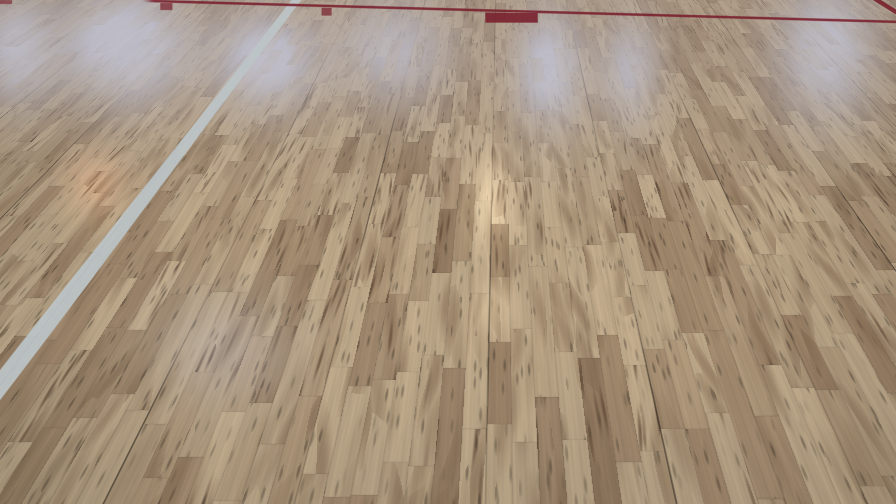
Write a Shadertoy shader that draws this texture.

```glsl
// Worn maple gym floor in perspective, with painted court lines and soft window reflections.

float hash(vec2 p) {
    vec3 q = fract(p.xyx * vec3(0.1031, 0.1030, 0.0973));
    q += dot(q, q.yzx + 33.33);
    return fract((q.x + q.y) * q.z);
}

// Cellular noise: x = distance to nearest seed, y = random value of that seed
vec2 cells(vec2 p) {
    vec2 base = floor(p), nearest = vec2(9.0, 0.0);
    for (int j = -1; j <= 1; j++)
    for (int i = -1; i <= 1; i++) {
        vec2 cell = base + vec2(i, j);
        vec2 seed = cell + vec2(hash(cell), hash(cell + 71.3));
        float d = length(p - seed);
        if (d < nearest.x) nearest = vec2(d, hash(cell + 19.7));
    }
    return nearest;
}

float glow(vec2 p, vec2 centre, vec2 radius) {
    vec2 q = (p - centre) / radius;
    return exp(-dot(q, q));
}

// Antialiased band of half width w around zero
float band(float d, float w, float px) {
    return 1.0 - smoothstep(w - px, w + px, abs(d));
}

float box(vec2 p, vec2 centre, vec2 halfSize, float px) {
    vec2 d = p - centre;
    return band(d.x, halfSize.x, px) * band(d.y, halfSize.y, px);
}

// Wood colour; board receives a random value for the plank under this point
vec3 planks(vec2 p, float px, out float board) {
    float depth = 1.58 - p.y;
    vec2 plane = vec2((p.x - 0.995) / depth, 1.0 / depth);

    // Strips run to the vanishing point; each is cut into staggered planks
    float across = (plane.x + 0.02) / 0.0343;
    float strip = floor(across);
    float plankLength = 0.08 + 0.10 * hash(vec2(strip, 5.0));
    float along = plane.y / plankLength + 9.0 * hash(vec2(strip, 2.0));
    vec2 id = vec2(strip, floor(along));
    board = hash(id + 40.0);

    float pxAcross = px / (depth * 0.0343);
    float pxAlong = px / (depth * depth * plankLength);

    // Plank tone, mostly pale with some brown pieces
    vec3 wood = mix(vec3(0.715, 0.635, 0.52), vec3(0.615, 0.525, 0.42), smoothstep(0.4, 0.85, board));
    wood = mix(wood, vec3(0.54, 0.445, 0.35), 0.6 * smoothstep(0.85, 1.0, board));
    wood *= 0.98 + 0.05 * hash(id + 90.0);

    // Grain from layered sines, running almost straight along the plank
    float shift = 30.0 * hash(id + 11.0);
    float bend = sin(plane.y * 29.0 + shift) + 0.4 * sin(plane.y * 71.0 + shift * 2.0);
    float grain = sin(across * 9.0 + bend * 0.6 + shift)
                + 0.7 * sin(across * 21.0 - bend * 0.9 + plane.y * 25.0)
                + 0.6 * sin(across * 37.0 + bend);
    wood *= 1.0 + 0.018 * grain * (1.0 - smoothstep(0.08, 0.3, pxAcross));

    // Slanted stains, thin dark mineral streaks and fine flecks
    float slant = (hash(id + 27.0) - 0.5) * 24.0 * plane.y;
    vec2 stain = cells(vec2(across * 1.5 + bend * 0.15 + slant, plane.y * 11.0) + id * 3.0);
    float stainMask = smoothstep(0.8, 0.05, stain.x) * smoothstep(0.3, 1.0, stain.y);
    wood = mix(wood, vec3(0.46, 0.365, 0.275), 0.5 * stainMask);
    vec2 streak = cells(vec2(across * 4.0 + bend * 0.2 + slant, plane.y * 15.0) + id * 7.0);
    float streakMask = smoothstep(0.5, 0.05, streak.x) * smoothstep(0.5, 0.9, streak.y);
    wood = mix(wood, vec3(0.34, 0.25, 0.185), 0.65 * streakMask * smoothstep(0.45, 0.9, hash(id + 63.0)));
    vec2 fleck = cells(vec2(across * 5.0, plane.y * 42.0) + id * 5.0);
    wood *= 1.0 - 0.26 * smoothstep(0.45, 0.1, fleck.x) * smoothstep(0.72, 1.0, fleck.y);

    // Soft seams between strips, some open gaps, and faint plank ends
    float edge = abs(fract(across + 0.5) - 0.5);
    float wide = abs(fract(across / 7.0 + 0.5) - 0.5) * 7.0;
    float end = abs(fract(along + 0.5) - 0.5);
    float gap = 0.10 + 0.28 * smoothstep(-0.3, 0.8, sin(plane.y * 9.0 + floor(across / 7.0 + 0.5) * 2.0));
    wood *= 1.0 - 0.10 * band(edge, 0.02, pxAcross * 1.3);
    wood *= 1.0 - gap * band(wide, 0.035, pxAcross);
    wood *= 1.0 - 0.06 * band(end, 0.005, pxAlong * 1.3);
    return wood;
}

void mainImage(out vec4 fragColor, in vec2 fragCoord) {
    vec2 p = fragCoord / iResolution.y;
    float px = 0.8 / iResolution.y;
    float board;
    vec3 col = planks(p, px, board);

    // Distance haze and slightly darker corners
    col = mix(col, vec3(0.62, 0.56, 0.52), 0.45 * smoothstep(0.5, 1.0, p.y));
    col *= 1.02 - 0.08 * smoothstep(0.5, 1.0, abs(p.x - 0.95)) - 0.06 * smoothstep(0.35, 0.0, p.y);

    // Cool window reflections across the far end
    float cool = 1.3 * glow(p, vec2(0.25, 0.91), vec2(0.13, 0.12))
               + 1.15 * glow(p, vec2(0.53, 0.88), vec2(0.10, 0.10))
               + 0.85 * glow(p, vec2(0.78, 0.90), vec2(0.12, 0.11))
               + 1.15 * glow(p, vec2(1.09, 0.86), vec2(0.07, 0.12))
               + 0.85 * glow(p, vec2(1.25, 0.86), vec2(0.06, 0.11))
               + 1.05 * glow(p, vec2(1.64, 0.90), vec2(0.10, 0.14))
               + 1.0 * glow(p, vec2(0.03, 0.90), vec2(0.08, 0.11))
               + 0.35 * glow(p, vec2(0.44, 0.31), vec2(0.13, 0.11));
    col = mix(col, vec3(0.755, 0.76, 0.82), min(0.88, cool * (0.65 + 0.25 * board)));

    // Warm lamp reflections
    float lamp = glow(p, vec2(0.975, 0.59), vec2(0.04, 0.09))
               + 0.55 * glow(p, vec2(0.98, 0.39), vec2(0.045, 0.06));
    col += vec3(0.19, 0.175, 0.14) * lamp;
    col += vec3(0.11, 0.05, 0.025) * glow(p, vec2(0.19, 0.635), vec2(0.06, 0.06));

    // Pale sideline, narrowing with distance
    float sideX = 0.579 - (0.988 - p.y) * 0.77;
    float sideWidth = mix(0.023, 0.010, smoothstep(0.2, 1.0, p.y));
    col = mix(col, vec3(0.74, 0.77, 0.78), 0.93 * band(p.x - sideX, sideWidth, px * 1.3));

    // Red baseline, lane blocks and corner stripe
    float red = band(p.y - 0.998 + (p.x - 0.30) * 0.028, 0.0025, px) * smoothstep(0.28, 0.31, p.x);
    red = max(red, box(p, vec2(1.015, 0.965), vec2(0.052, 0.010), px));
    red = max(red, 0.8 * box(p, vec2(0.33, 0.987), vec2(0.012, 0.007), px));
    red = max(red, 0.8 * box(p, vec2(0.648, 0.977), vec2(0.010, 0.008), px));
    red = max(red, 0.7 * box(p, vec2(0.01, 0.996), vec2(0.014, 0.004), px));
    red = max(red, band(p.y - 1.0 + (p.x - 1.74) * 0.63, 0.005, px) * step(1.7, p.x));
    col = mix(col, vec3(0.47, 0.12, 0.17), 0.88 * red);

    fragColor = vec4(clamp(col, 0.0, 1.0), 1.0);
}
```
